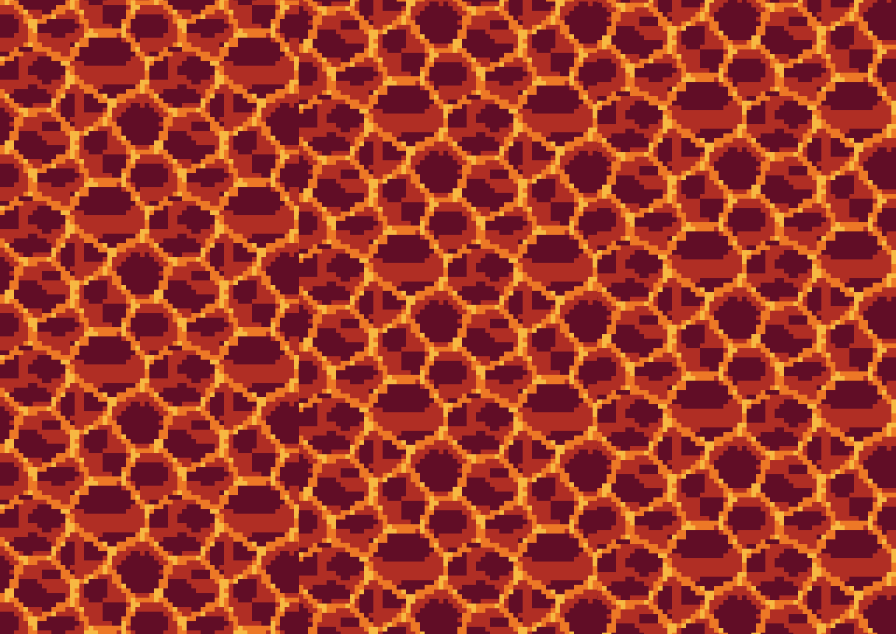
A Shadertoy shader for this texture:

```glsl
const float TILES_ACROSS = 6.0;
const float TILE = 32.0;              // blocks per tile side
const float STRIPS = 3.0;             // vertical bands with their own shift
const vec3 STRIP_SHIFT = vec3(-35.08, -45.33, -44.58);
const float CRACK_HALF_WIDTH = 0.82;
const float JUNCTION_SIZE = 1.3;
const float ROUGHNESS = 0.3;

const vec3 CRUST = vec3(0.38, 0.05, 0.15);
const vec3 ROCK = vec3(0.69, 0.18, 0.14);
const vec3 LAVA = vec3(0.93, 0.47, 0.15);
const vec3 GLOW = vec3(0.97, 0.72, 0.26);

// Stones: centre and weight, in blocks
const int STONES = 8;
const vec3 STONE[STONES] = vec3[](
    vec3(7.2, 14.0, 0.0), vec3(23.3, 11.0, 10.0),
    vec3(17.2, 20.3, -12.0), vec3(8.7, 27.5, 6.0),
    vec3(30.0, 23.7, 0.0), vec3(22.5, 29.5, 0.0),
    vec3(12.8, 2.7, -10.0), vec3(1.0, 2.6, -4.0));

// Crust patches: centre and radii, in blocks
const int PATCHES = 8;
const vec4 BROAD_PATCH[PATCHES] = vec4[](
    vec4(10.3, 11.8, 3.8, 2.8), vec4(6.5, 17.5, 4.5, 2.1),
    vec4(22.3, 8.0, 7.4, 3.1), vec4(25.5, 16.6, 4.1, 2.0),
    vec4(30.0, 23.8, 4.8, 4.5), vec4(6.0, 28.0, 4.2, 2.8),
    vec4(11.5, 30.0, 4.4, 2.0), vec4(25.3, 32.3, 3.7, 2.4));
const vec4 SMALL_PATCH[PATCHES] = vec4[](
    vec4(2.0, 11.2, 2.3, 3.5), vec4(14.6, 19.8, 1.9, 2.6),
    vec4(20.3, 18.8, 2.7, 2.2), vec4(12.0, 23.9, 3.7, 1.1),
    vec4(20.5, 27.5, 2.5, 2.9), vec4(12.5, 2.8, 4.5, 1.9),
    vec4(30.0, 2.6, 1.9, 3.0), vec4(1.9, 2.6, 1.9, 3.0));
const vec4 CRACK_SPECK = vec4(5.8, 7.5, 1.6, 0.7);

float hash(vec2 p) {
    vec3 q = fract(p.xyx * vec3(0.1031, 0.1030, 0.0973));
    q += dot(q, q.yzx + 33.33);
    return fract((q.x + q.y) * q.z);
}

// Shortest offset on the repeating tile
vec2 wrapOffset(vec2 d) {
    return mod(d + 0.5 * TILE, TILE) - 0.5 * TILE;
}

float patchField(vec2 p, vec4 blob) {
    return length(wrapOffset(p - blob.xy) / blob.zw);
}

// Distances to the two closest borders of the surrounding stone
vec2 borderDistances(vec2 p) {
    float nearestPower = 1e5;
    vec2 nearest = vec2(0.0);
    int owner = 0;
    for (int i = 0; i < STONES; i++) {
        vec2 d = wrapOffset(STONE[i].xy - p);
        float power = dot(d, d) - STONE[i].z;
        if (power < nearestPower) {
            nearestPower = power;
            nearest = d;
            owner = i;
        }
    }
    vec2 border = vec2(1e5);
    for (int i = 0; i < STONES; i++) {
        if (i == owner) continue;
        vec2 d = wrapOffset(STONE[i].xy - p);
        float gap = (dot(d, d) - STONE[i].z - nearestPower) / (2.0 * length(d - nearest));
        border = gap < border.x ? vec2(gap, border.x) : vec2(border.x, min(border.y, gap));
    }
    return border;
}

vec3 blockColor(vec2 block) {
    vec2 p = mod(block, TILE);
    float grain = hash(floor(p));
    float rough = (hash(floor(p) + 57.0) - 0.5) * ROUGHNESS;

    // Dark crust on red rock
    float crust = 1e5;
    for (int i = 0; i < PATCHES; i++) {
        crust = min(crust, min(patchField(p, BROAD_PATCH[i]), patchField(p, SMALL_PATCH[i])));
    }
    vec3 color = crust + 0.5 * rough < 1.0 ? CRUST : ROCK;

    // Lava cracks, brightest at their junctions
    vec2 border = borderDistances(p);
    if (border.x + rough < CRACK_HALF_WIDTH) {
        bool junction = border.y < JUNCTION_SIZE && grain > 0.25;
        color = junction || grain > 0.93 ? GLOW : LAVA;
    }
    return patchField(p, CRACK_SPECK) < 1.0 ? CRUST : color;
}

void mainImage(out vec4 fragColor, in vec2 fragCoord) {
    float blocksAcross = TILES_ACROSS * TILE;
    float footprint = blocksAcross / iResolution.x;
    vec2 p = vec2(fragCoord.x, iResolution.y - fragCoord.y) * footprint;
    int strip = int(clamp(floor(p.x * STRIPS / blocksAcross), 0.0, STRIPS - 1.0));
    p.y += STRIP_SHIFT[strip];

    // Blend neighbouring blocks across one output sample
    vec2 corner = floor(p - 0.5) + 0.5;
    vec2 blend = clamp((p - corner - 0.5) / min(footprint, 1.0) + 0.5, 0.0, 1.0);
    vec3 upper = mix(blockColor(corner), blockColor(corner + vec2(1, 0)), blend.x);
    vec3 lower = mix(blockColor(corner + vec2(0, 1)), blockColor(corner + vec2(1, 1)), blend.x);
    fragColor = vec4(mix(upper, lower, blend.y), 1.0);
}
```
